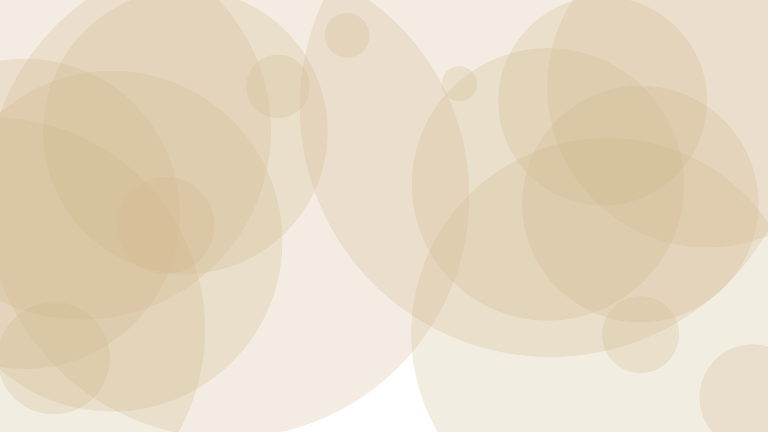
Give the GLSL for this background, as a Shadertoy shader.

```glsl
#define INK_ROSE vec3(0.825, 0.705, 0.545)
#define INK_OLIVE vec3(0.80, 0.715, 0.53)
#define INK_ALPHA 0.25
#define LEFT_ANCHOR vec2(0.20, 0.50)
#define RIGHT_ANCHOR vec2(1.42, 0.58)
#define CLUSTER_DISCS 6
#define SMALL_DISCS 7
#define GOLDEN_ANGLE 2.39996
#define GOLDEN_STEP 0.382

// Lays one translucent disc over the colour, with a one-pixel soft rim.
void layDisc(inout vec3 color, vec2 p, vec2 center, float radius, int index) {
    float rim = 0.5 / iResolution.y;
    float cover = 1.0 - smoothstep(-rim, rim, length(p - center) - radius);
    vec3 ink = (index % 2 == 0) ? INK_ROSE : INK_OLIVE;
    color = mix(color, ink, INK_ALPHA * cover);
}

// Winds shrinking discs around an anchor, at a wavering distance.
void layCluster(inout vec3 color, vec2 p, vec2 anchor, float startAngle,
                float turn, float waver, float size, float shrink) {
    for (int i = 0; i < CLUSTER_DISCS; i++) {
        float k = float(i);
        float angle = startAngle + turn * k;
        float reach = 0.22 + 0.14 * sin(1.2 * k + waver);
        vec2 center = anchor + reach * vec2(cos(angle), sin(angle));
        layDisc(color, p, center, size / (1.0 + shrink * k), i);
    }
}

// Scatters small discs: golden steps across, a sine up and down.
void laySmallDiscs(inout vec3 color, vec2 p) {
    float aspect = iResolution.x / iResolution.y;
    for (int i = 0; i < SMALL_DISCS; i++) {
        float k = float(i);
        vec2 center = vec2(aspect * fract(0.07 + GOLDEN_STEP * k),
                           0.5 + 0.42 * sin(2.377 * k - 0.9));
        float swell = cos(1.2 * k);
        layDisc(color, p, center, 0.04 + 0.09 * swell * swell, i + 1);
    }
}

void mainImage(out vec4 fragColor, in vec2 fragCoord) {
    vec2 p = fragCoord / iResolution.y;
    vec3 color = vec3(1.0);

    // Two dense clusters that meet in the middle
    layCluster(color, p, LEFT_ANCHOR, 0.14, -GOLDEN_ANGLE, 0.9, 0.56, 0.14);
    layCluster(color, p, RIGHT_ANCHOR, 2.27, GOLDEN_ANGLE, 0.05, 0.58, 0.28);
    laySmallDiscs(color, p);

    fragColor = vec4(color, 1.0);
}
```
